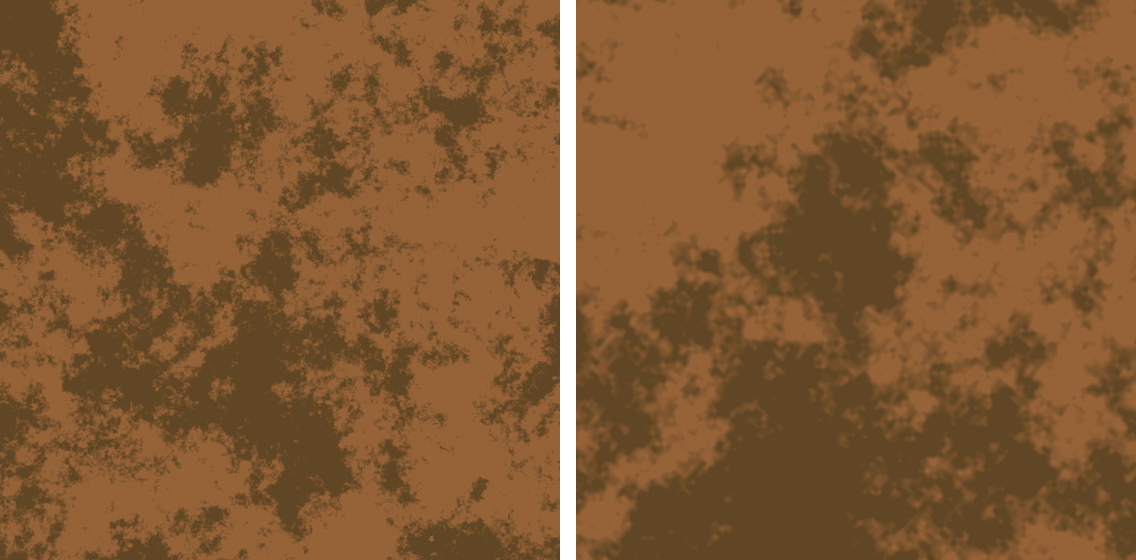
Left, the full canvas; right, a detail of the centre.
Give the GLSL for this texture, as a WebGL 2 fragment shader.

```glsl
#version 300 es
precision highp float;
// Rust-brown surface with ragged, crumbling patches of dark olive-brown grime.

uniform vec2 u_resolution;
out vec4 fragColor;

const vec3 RUST = vec3(0.588, 0.384, 0.215);
const vec3 GRIME = vec3(0.376, 0.273, 0.141);
const int OCTAVES = 7;
const float VALUE_NOISE_DEVIATION = 0.2145;

float hash(vec2 p) {
    vec3 q = fract(vec3(p.xyx) * 0.1031);
    q += dot(q, q.yzx + 33.33);
    return fract((q.x + q.y) * q.z);
}

vec2 hash2(vec2 p) {
    return vec2(hash(p), hash(p + 57.3));
}

// Smoothly interpolated lattice noise, centred on zero
float valueNoise(vec2 p) {
    vec2 cell = floor(p);
    vec2 f = fract(p);
    vec2 w = f * f * (3.0 - 2.0 * f);
    float low = mix(hash(cell), hash(cell + vec2(1.0, 0.0)), w.x);
    float high = mix(hash(cell + vec2(0.0, 1.0)), hash(cell + 1.0), w.x);
    return mix(low, high, w.y) - 0.5;
}

// Rough layered noise, scaled to unit standard deviation
float roughClouds(vec2 p, float gain) {
    mat2 turnAndDouble = mat2(1.6, 1.2, -1.2, 1.6);
    float sum = 0.0;
    float power = 0.0;
    float amplitude = 1.0;
    for (int i = 0; i < OCTAVES; i++) {
        sum += amplitude * valueNoise(p);
        power += amplitude * amplitude;
        amplitude *= gain;
        p = turnAndDouble * p + vec2(17.3, 41.7);
    }
    return sum / (sqrt(power) * VALUE_NOISE_DEVIATION);
}

// Sparse bitten chips, one candidate per grid cell, each turned at random
float chips(vec2 p, float chance, float blur) {
    vec2 cell = floor(p);
    vec2 offset = fract(p) - mix(vec2(0.35), vec2(0.65), hash2(cell));
    float angle = 6.2832 * hash(cell + 23.9);
    vec2 biteCentre = 0.2 * vec2(cos(angle), sin(angle));
    float radius = mix(0.14, 0.28, hash(cell + 11.7));
    float wobble = 0.05 * sin(offset.x * 21.0 + angle) * sin(offset.y * 17.0);
    float disc = length(offset) - radius + wobble;
    float bite = length(offset - biteCentre) - radius * 0.6;
    float present = step(hash(cell + 91.1), chance);
    return present * (1.0 - smoothstep(-blur, blur, max(disc, -bite)));
}

void main() {
    vec2 uv = gl_FragCoord.xy / min(u_resolution.x, u_resolution.y);

    // Patches: clipped at both ends for flat areas with ragged borders
    float field = roughClouds(uv * 5.0 + vec2(3.7, 8.2), 0.83);
    float grime = clamp((field + 0.37) / 1.06, 0.0, 1.0);

    // Chips: bare rust showing through the grime
    grime *= 1.0 - chips(uv * 42.0, 0.018, 0.06);

    fragColor = vec4(mix(RUST, GRIME, grime), 1.0);
}
```
